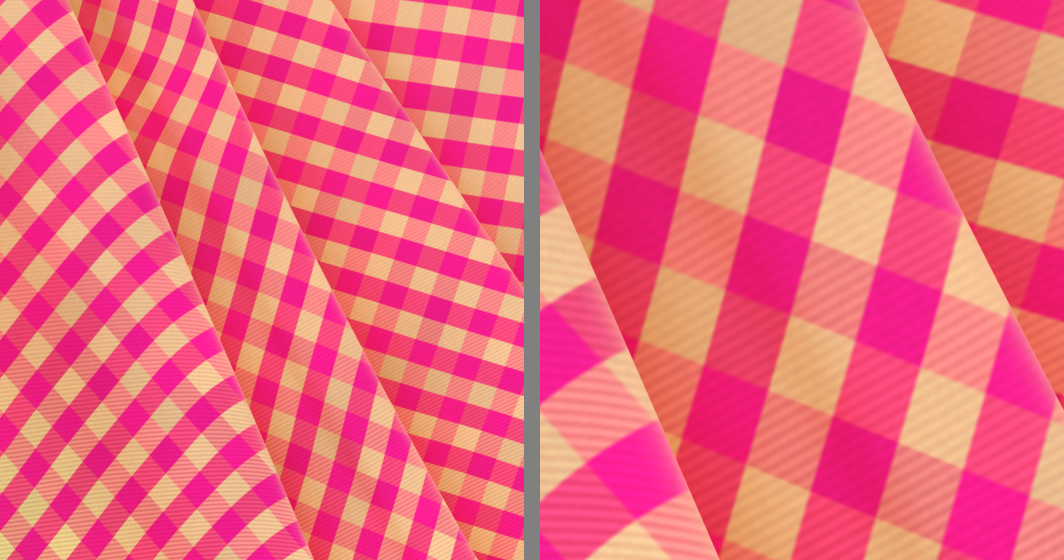
Left, the full canvas; right, a detail of the centre.
Write a WebGL 1 fragment shader that draws this texture.

```glsl
precision highp float;
// Pink and cream gingham cloth lying in four overlapping diagonal folds.

uniform vec2 u_resolution;

#define CREAM vec3(0.94, 0.76, 0.58)
#define SALMON vec3(0.98, 0.54, 0.54)
#define HOT_PINK vec3(0.97, 0.29, 0.50)
#define MAGENTA vec3(0.97, 0.12, 0.57)
#define SHADOW_TINT vec3(0.91, 0.72, 0.56)
#define RIM_LIGHT vec3(0.97, 0.72, 0.58)
#define ASPECT 0.9375
#define EDGE_SOFTNESS 0.022
#define TWILL_LINES 9.0
#define TWILL_DEPTH 0.10
#define WOBBLE 0.006

float hash(vec2 p) {
  vec3 q = fract(vec3(p.xyx) * 0.1031);
  q += dot(q, q.yzx + 33.33);
  return fract((q.x + q.y) * q.z);
}

float noise(vec2 p) {
  vec2 i = floor(p), f = fract(p);
  f = f * f * (3.0 - 2.0 * f);
  return mix(mix(hash(i), hash(i + vec2(1, 0)), f.x),
             mix(hash(i + vec2(0, 1)), hash(i + vec2(1, 1)), f.x), f.y);
}

// Pink half of a stripe; the light half is centred on whole numbers.
float stripe(float t, float soft) {
  return smoothstep(0.25 - soft, 0.25 + soft, abs(fract(t + 0.5) - 0.5));
}

// Gingham in cell units: x crosses the strong bands, y the weak ones.
vec3 gingham(vec2 cell, float soft, float twill) {
  float strong = stripe(cell.x, soft);
  float weak = stripe(cell.y, soft);
  vec3 c = mix(mix(CREAM, SALMON, weak), mix(HOT_PINK, MAGENTA, weak), strong);
  float mixedYarn = 0.5 + 0.5 * abs(strong - weak);
  float thread = sin(6.2832 * TWILL_LINES * (cell.x + cell.y));
  c *= 1.0 + twill * mixedYarn * thread * vec3(0.35, 1.0, 0.8);
  return c * (0.97 + 0.06 * hash(floor(cell * 2.0 + 0.5)));
}

// Tints the valley beside the fold above and lights the fold's own crest.
vec3 shade(vec3 c, float valley, float crest) {
  c *= mix(vec3(1.0), SHADOW_TINT, valley);
  return mix(c, RIM_LIGHT, 0.65 * exp(-max(crest, 0.0) / 0.007));
}

// Shadow that fades with distance from the fold above.
float falloff(float distance, float reach) {
  return exp(-max(distance, 0.0) / reach);
}

void main() {
  // Height is one unit, measured downwards.
  vec2 uv = gl_FragCoord.xy / u_resolution;
  vec2 p = vec2(uv.x * ASPECT, 1.0 - uv.y);
  float pixel = 1.0 / u_resolution.y;
  float soft = max(EDGE_SOFTNESS, pixel * 9.0);
  float twill = TWILL_DEPTH * mix(0.3, 1.0, smoothstep(0.2, 0.9, p.y));

  // Horizontal distance inside each fold's right-hand edge.
  float fold1 = 0.122 + p.y * (0.46 - 0.02 * p.y) - p.x;
  float fold2 = 0.345 + p.y * (0.45 + 0.06 * p.y) - p.x;
  float fold3 = 0.592 + 0.67 * p.y - p.x;

  // Slack in the cloth bends its bands a little.
  vec2 q = p + WOBBLE * (vec2(noise(p * 6.0), noise(p * 6.0 + 19.0)) - 0.5);

  // Back cloth, nearly level rows.
  vec2 cell = vec2((q.y - 0.15 * q.x - 0.010) / 0.0945,
                   (q.x + 0.20 * q.y - 0.909) / 0.086);
  vec3 color = gingham(cell, soft, twill);
  color = shade(color, 0.75 * falloff(-fold3, 0.05), 1.0);

  // Third fold, rows sloping down to the right.
  cell = vec2((q.y - 0.30 * q.x - 0.189) / 0.086,
              (q.x + 0.35 * q.y - 0.759) / 0.088);
  vec3 cloth = gingham(cell, soft, twill);
  cloth = shade(cloth, 0.9 * falloff(-fold2, 0.09), fold3);
  color = mix(color, cloth, smoothstep(-pixel, pixel, fold3));

  // Second fold, steep strong bands gathered tighter at the top.
  float gather = 1.0 + 0.28 * smoothstep(0.32, 0.05, q.y);
  cell = vec2((q.x + 0.28 * q.y - 0.542) * gather / 0.0872,
              (q.y - 0.40 * q.x - 0.164) / 0.099);
  cloth = gingham(cell, soft, twill);
  float crease = exp(-pow((fold2 - 0.17 + 0.05 * p.y) / 0.022, 2.0));
  cloth = shade(cloth, min(1.0, falloff(-fold1, 0.075) + 0.3 * crease), fold2);
  color = mix(color, cloth, smoothstep(-pixel, pixel, fold2));

  // Front fold, bands curling over towards its crest.
  float along = dot(q, vec2(0.42, 0.91));
  float inward = 0.91 * (fold1 + p.x - q.x);
  float curl = 0.55 * (sqrt(inward * inward + 0.0108) - 0.104);
  cell = vec2((along - curl - 0.763) / 0.095,
              (inward + 0.33 * along - 0.404) / 0.099);
  cloth = gingham(cell, soft, twill * 1.3);
  float glow = smoothstep(0.55, 1.0, p.y) * smoothstep(0.4, 0.0, p.x);
  cloth *= mix(vec3(1.0), vec3(0.95, 1.05, 0.9), glow);
  float hollow = 0.35 * smoothstep(0.12, 0.3, fold1) * (1.0 - glow);
  cloth = shade(cloth, hollow, fold1);
  color = mix(color, cloth, smoothstep(-pixel, pixel, fold1));

  // Broad satin sheen and fine yarn grain.
  color *= 0.96 + 0.07 * noise(p * 5.0 + 7.0);
  color *= 0.985 + 0.03 * noise(p * 260.0);
  gl_FragColor = vec4(clamp(color, 0.0, 1.0), 1.0);
}
```
